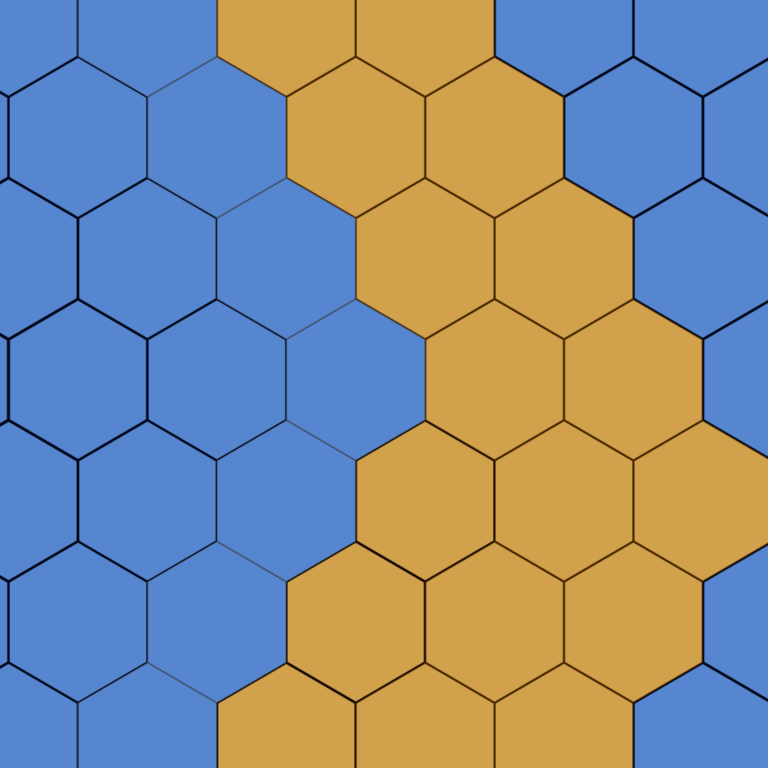
Give the GLSL for this pattern, as a Shadertoy shader.

```glsl
// Offset from the centre of the nearest pointy-top hexagon of unit width
vec2 hexOffset(vec2 p) {
    vec2 period = vec2(1.0, 1.73205);
    vec2 a = p - period * floor(p / period + 0.5);
    vec2 b = p - period * (floor(p / period) + 0.5);
    return dot(a, a) < dot(b, b) ? a : b;
}

float hexEdgeDistance(vec2 q) {
    q = abs(q);
    return 0.5 - max(q.x, dot(q, vec2(0.5, 0.866025)));
}

vec3 tileColor(vec2 uv) {
    vec2 p = (uv - vec2(0.4632, 0.5055)) / vec2(0.1808, 0.1822);
    vec2 offset = hexOffset(p);
    vec2 center = p - offset;
    float row = floor(center.y / 0.866025 + 0.5);

    // Column counted from the left side of the bent gold band
    float column = floor(center.x - 1.0 + 0.5 * abs(row) + 0.5);
    float bandWidth = row < 0.0 ? 3.0 : 2.0;
    bool gold = column >= 0.0 && column < bandWidth;
    vec3 color = gold ? vec3(0.82, 0.635, 0.295) : vec3(0.335, 0.525, 0.81);

    // Outlines grow heavier and darker away from the band's left side
    float weight = 1.0;
    vec3 ink = vec3(0.0, 0.02, 0.09);
    if (gold) {
        bool heavy = row < 0.0 && column == 0.0;
        weight = heavy ? 0.95 : 0.8;
        ink = heavy ? vec3(0.07, 0.03, 0.0) : vec3(0.27, 0.14, 0.0);
    } else if (column == -1.0) {
        weight = 0.5;
        ink = vec3(0.24, 0.29, 0.36);
    } else if (column < 0.0) {
        weight = min(0.5 - 0.19 * column, 1.25);
    }

    float line = 1.0 - smoothstep(-0.002, 0.002, hexEdgeDistance(offset) - 0.0095 * weight);
    return mix(color, ink, line);
}

void mainImage(out vec4 fragColor, in vec2 fragCoord) {
    vec2 uv = fragCoord / iResolution.xy;

    // Average nearby samples to smooth lines and colour borders alike
    float spacing = max(0.0007, 0.33 / iResolution.y);
    vec3 color = vec3(0.0);
    for (int i = 0; i < 9; i++) {
        vec2 tap = vec2(float(i % 3), float(i / 3)) - 1.0;
        color += tileColor(uv + tap * spacing) / 9.0;
    }
    fragColor = vec4(color, 1.0);
}
```
